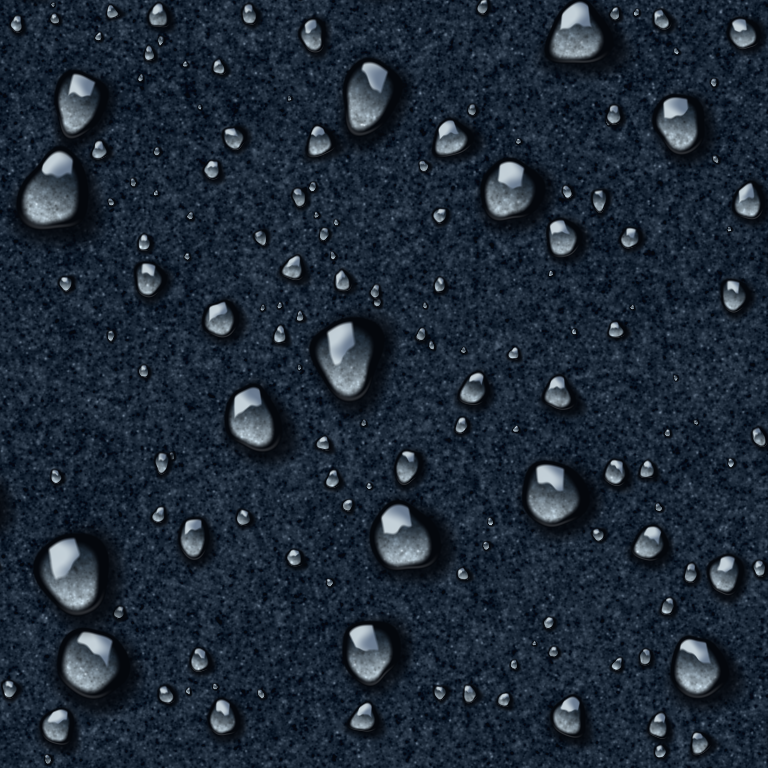
Reproduce this texture procedurally as a WebGL 1 fragment shader.

```glsl
precision highp float;
// Water drops of mixed sizes resting on dark blue, finely grained slate.
uniform vec2 u_resolution;

// Drop layers: cells per canvas, smallest radius, largest radius, density
const vec4 LARGE  = vec4(5.0, 0.034, 0.050, 0.50);
const vec4 MEDIUM = vec4(9.0, 0.014, 0.025, 0.46);
const vec4 SMALL  = vec4(17.0, 0.007, 0.012, 0.30);
const vec4 TINY   = vec4(26.0, 0.003, 0.006, 0.12);

const vec3 STONE = vec3(0.092, 0.142, 0.200);
const vec3 BLACK = vec3(0.014, 0.026, 0.046);
const vec3 GRAIN_TINT = vec3(0.95, 1.0, 1.05);
const vec3 WATER_DIM = vec3(0.10, 0.145, 0.19);
const vec3 WATER_LIT = vec3(0.64, 0.70, 0.74);
const vec3 SKY = vec3(0.44, 0.51, 0.60);
const vec3 GLINT = vec3(0.82, 0.87, 0.90);
const float GRAIN_CONTRAST = 0.15;
const float SPARKLE = 0.26;
const vec2 SHADOW_SHIFT = vec2(0.16, -0.16);

vec3 hash3(vec2 p) {
  vec3 q = fract(p.xyx * vec3(0.1031, 0.1030, 0.0973));
  q += dot(q, q.yxz + 33.33);
  return fract((q.xxy + q.yzz) * q.zyx);
}

// Cellular noise: x = sum of soft light and dark spots, y = rare bright specks
vec2 spots(vec2 p) {
  vec2 cell = floor(p), result = vec2(0.0);
  for (int j = -1; j <= 1; j++) {
    for (int i = -1; i <= 1; i++) {
      vec2 id = cell + vec2(float(i), float(j));
      vec3 h = hash3(id + 17.0);
      vec2 away = p - id - h.xy;
      float d2 = dot(away, away);
      result.x += (2.0 * h.z - 1.0) * exp(-5.0 * d2);
      result.y += smoothstep(0.86, 1.0, h.z) * exp(-22.0 * d2);
    }
  }
  return result;
}

// Centre and radius of the drop in a cell; radius 0 if the cell is empty
vec3 findDrop(vec2 cell, vec4 layer) {
  vec3 h = hash3(cell + layer.x * 3.0 + 40.0);
  vec3 k = hash3(cell + layer.x * 5.0 + 90.0);
  float r = mix(layer.y, layer.z, k.x);
  vec2 centre = (cell + 0.5 + (h.xy - 0.5) * (1.0 - 2.0 * r * layer.x)) / layer.x;
  float cluster = 1.0 + 0.6 * sin(centre.x * 7.0 + 1.0) * sin(centre.y * 6.0 + 2.0);
  return vec3(centre, h.z < layer.w * cluster ? r : 0.0);
}

// True if a drop would run into a drop of a bigger layer
bool blocked(vec3 drop, vec4 layer) {
  vec3 big = findDrop(floor(drop.xy * layer.x), layer);
  return big.z > 0.0 && distance(big.xy, drop.xy) < 1.35 * (big.z + drop.z);
}

// Paints one drop with its shadow, dark rim, lit base and sky reflection
vec3 paintDrop(vec3 col, vec2 p, vec3 drop, float grain, float speck) {
  vec3 h = hash3(drop.xy * 913.0);
  vec3 k = hash3(drop.yx * 571.0 + 7.0);
  float tilt = (h.x - 0.5) * 0.8;
  vec2 q = (p - drop.xy) / drop.z;
  q = vec2(cos(tilt) * q.x - sin(tilt) * q.y, sin(tilt) * q.x + cos(tilt) * q.y);
  q.y /= 1.0 + 0.32 * h.y;
  q.x *= 1.0 + mix(-0.22, 0.38, h.z) * clamp(q.y, -1.2, 1.2);

  float angle = atan(q.y, q.x);
  float edge = 1.0 + 0.06 * sin(2.0 * angle + 6.3 * k.x)
    + 0.06 * sin(3.0 * angle + 6.3 * k.y) + 0.025 * sin(5.0 * angle + 6.3 * k.z);
  float aa = 1.2 / (u_resolution.y * drop.z);

  float shade = 1.0 - smoothstep(-0.15, 0.48, length(q - SHADOW_SHIFT) - edge);
  col = mix(col, BLACK, 0.85 * shade);

  vec2 u = q / edge;
  float glow = smoothstep(0.55, -0.85, u.y + 0.22 * u.x);
  vec3 water = mix(WATER_DIM, WATER_LIT, glow);
  water *= 1.0 + 0.28 * grain;
  water += 0.35 * speck * glow;

  float inner = length((u - vec2(-0.07, -0.02)) * vec2(1.12, 1.03));
  water = mix(water, BLACK, smoothstep(0.70, 0.93, inner));

  // Sky reflection: a patch near the top with a crisp, wavy lower border
  float soft = max(0.05, aa);
  float border = mix(0.12, 0.42, k.x) + (k.y - 0.5) * 0.9 * u.x
    + 0.07 * sin(5.0 * u.x + 6.3 * k.z) + 0.03 * sin(13.0 * u.x + 6.3 * h.x);
  float patchMask = smoothstep(-soft, soft, u.y - border)
    * (1.0 - smoothstep(-soft, soft, abs(u.x + 0.1) - mix(0.34, 0.58, h.z)))
    * (1.0 - smoothstep(-soft, soft, length(u) - 0.87));
  float shine = smoothstep(0.3, -0.35, u.x + 0.25 * sin(6.0 * u.y + 6.3 * k.x));
  water = mix(water, mix(SKY, GLINT, shine), 0.92 * patchMask);

  // Thin light caught along the lower rim
  float rimLight = smoothstep(0.07, 0.0, abs(length(u) - 0.93)) * smoothstep(0.5, 1.0, -u.y);
  water += 0.16 * rimLight;
  return mix(col, water, 1.0 - smoothstep(-aa, aa, length(q) - edge));
}

vec3 paintLayer(vec3 col, vec2 p, vec4 layer, float grain, float speck) {
  vec2 cell = floor(p * layer.x);
  for (int j = -1; j <= 1; j++) {
    for (int i = -1; i <= 1; i++) {
      vec3 drop = findDrop(cell + vec2(float(i), float(j)), layer);
      if (drop.z == 0.0 || distance(p, drop.xy) > 2.4 * drop.z) continue;
      if (layer.x > LARGE.x && blocked(drop, LARGE)) continue;
      if (layer.x > MEDIUM.x && blocked(drop, MEDIUM)) continue;
      col = paintDrop(col, p, drop, grain, speck);
    }
  }
  return col;
}

void main() {
  vec2 p = gl_FragCoord.xy / u_resolution.y;

  // Slate: three sizes of grain, broad mottling and sparkling specks
  float fine = spots(p * 330.0).x;
  vec2 middle = spots(p * 200.0 + 31.0);
  float grain = 0.45 * spots(p * 85.0 + 11.0).x + 0.8 * middle.x + 0.5 * fine;
  float mottle = sin(p.x * 9.0 + 2.0 * sin(p.y * 7.0)) * sin(p.y * 11.0 + 1.5 * sin(p.x * 8.0));
  float speck = spots(p * 125.0 + 53.0).y;
  vec3 col = STONE + GRAIN_TINT * (GRAIN_CONTRAST * (grain + 0.08 * mottle) + SPARKLE * speck);
  col = max(col, BLACK);

  col = paintLayer(col, p, TINY, grain, speck);
  col = paintLayer(col, p, SMALL, grain, speck);
  col = paintLayer(col, p, MEDIUM, grain, speck);
  col = paintLayer(col, p, LARGE, grain, speck);
  gl_FragColor = vec4(clamp(col, 0.0, 1.0), 1.0);
}
```
